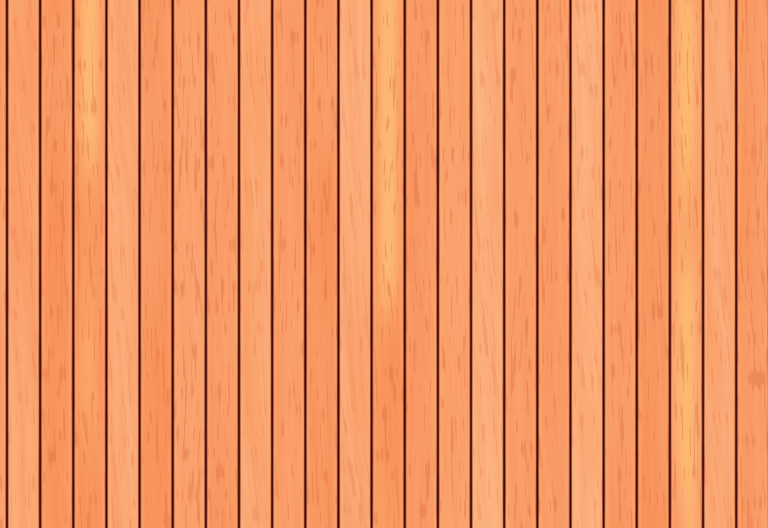
Give the GLSL for this texture, as a WebGL 1 fragment shader.

```glsl
precision highp float;

uniform vec2 u_resolution;

#define PLANKS 23.17
#define FIRST_GAP 0.211
#define GAP_REACH 0.07
#define PORE_STRENGTH 0.34
#define GRAIN_STRENGTH 0.45
#define ORANGE vec3(0.975, 0.570, 0.355)
#define PALE vec3(0.985, 0.685, 0.485)
#define HONEY vec3(0.990, 0.720, 0.450)
#define PORE vec3(0.840, 0.400, 0.220)
#define GAP vec3(0.240, 0.030, 0.010)

float hash(vec2 p) {
    p = fract(p * vec2(0.1031, 0.1137));
    p += dot(p, p.yx + 33.33);
    return fract((p.x + p.y) * p.x * 17.3);
}

float noise(vec2 p) {
    vec2 cell = floor(p);
    vec2 f = fract(p);
    f = f * f * (3.0 - 2.0 * f);
    float low = mix(hash(cell), hash(cell + vec2(1.0, 0.0)), f.x);
    float high = mix(hash(cell + vec2(0.0, 1.0)), hash(cell + 1.0), f.x);
    return mix(low, high, f.y);
}

// 1 for every plank whose index has the given remainder
float every(float index, float period, float remainder) {
    return 1.0 - step(0.5, abs(mod(index + 0.01, period) - remainder));
}

vec3 plankColor(float index, float across, float along, float top) {
    float seed = hash(vec2(index + 7.0, 41.0));
    float pale = max(every(index, 7.0, 0.0), every(index, 7.0, 3.0));
    float honey = every(index, 9.0, 2.0);
    float arched = every(index, 15.0, 1.0);
    vec2 offset = vec2(37.0 * index + 50.0, 90.0 * seed + 20.0);

    // Grain lines drift sideways, more so on the pale planks
    float drift = 0.35 * noise(vec2(along * 0.22, 3.0) + offset);
    float bent = across + drift + (0.02 + 0.05 * pale) * along;
    float broad = noise(vec2(bent * 4.0, along * 0.15) + offset);
    float fine = noise(vec2(bent * 12.0, along * 0.45) + offset);
    float grain = 0.5 * broad + 0.5 * fine - 0.5;

    // Arched growth rings near the top of a few planks
    float bow = across - 0.5;
    float rings = sin(5.0 * (along + 9.0 * bow * bow + broad));
    grain += 0.2 * arched * rings * smoothstep(5.0, 1.0, top - along);

    // Slow change of tone along the plank
    float patches = noise(vec2(across * 0.8, along * 0.22) + offset.yx);
    float tone = 0.12 + 0.32 * seed + 0.48 * pale + 0.35 * (patches - 0.5);
    tone += GRAIN_STRENGTH * (1.0 + 0.5 * pale) * grain;
    vec3 color = mix(ORANGE, PALE, clamp(tone, -0.25, 1.3));

    // Honey glow down the middle
    float glow = honey * smoothstep(0.5, 0.05, abs(bow));
    color = mix(color, HONEY, glow * smoothstep(0.2, 0.7, patches));

    // Short dark pores following the grain
    float streak = noise(vec2(bent * 17.0, along * 1.6) + offset + 11.0);
    float pores = smoothstep(0.66, 0.92, streak);
    return mix(color, PORE, PORE_STRENGTH * pores * (1.0 - 0.4 * pale));
}

void main() {
    vec2 position = gl_FragCoord.xy / u_resolution.x * PLANKS;
    float pixel = PLANKS / u_resolution.x;
    float top = u_resolution.y * pixel;
    float x = position.x - FIRST_GAP;
    float index = floor(x);
    float across = x - index;
    vec3 color = plankColor(index, across, position.y, top);

    // Faint lit rim beside each gap
    float edge = min(across, 1.0 - across);
    float rim = smoothstep(0.06, 0.10, edge) * smoothstep(0.17, 0.10, edge);
    color = mix(color, PALE, 0.3 * rim);

    // Dark gap with soft, slightly uneven edges
    float reach = max(GAP_REACH, 1.5 * pixel);
    reach *= 0.94 + 0.12 * noise(vec2(floor(x + 0.5) * 9.0 + 30.0, position.y));
    float gap = 1.0 - smoothstep(0.0, reach, edge);
    gl_FragColor = vec4(mix(color, GAP, gap), 1.0);
}
```
